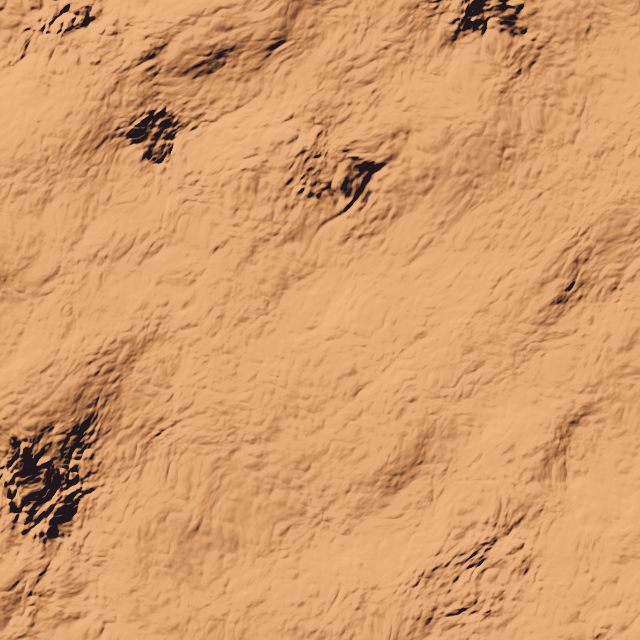
A WebGL 2 fragment shader for this texture:

```glsl
#version 300 es
precision highp float;

uniform vec2 u_resolution;
out vec4 outColor;

const vec2 LIGHT_DIR = vec2(-0.6, 0.8);
const vec2 GRAIN_DIR = vec2(0.75, 0.66);
const float GRAIN_STRETCH = 0.8;
const float BASE_FREQ = 4.0;
const int OCTAVES = 7;
const float RELIEF = 2.05;
const float SLOPE_STEP = 0.0013;
const float CREASE_FREQ = 9.0;
const float CREASE_WIDTH = 0.045;
const float CREASE_DEPTH = 0.007;
const float ROUGH_FREQ = 4.6;
const float ROUGH_GAIN = 0.75;
const float ROUGH_SHADE = 0.5;
const float BROAD_SHADE = 1.8;
const float PIT_LEVEL = 0.735;
const float PIT_SHADOW = 2.4;

// Slope strength of each octave, coarse to fine
const float STEEPNESS[7] = float[7](0.3, 0.4, 0.42, 0.52, 0.58, 0.48, 0.3);

// Sand colours from sunlit to deep shadow, and the darkness of each
const vec3 TONES[7] = vec3[7](
    vec3(0.925, 0.71, 0.505), vec3(0.885, 0.665, 0.465), vec3(0.81, 0.58, 0.38),
    vec3(0.70, 0.47, 0.30), vec3(0.55, 0.35, 0.23), vec3(0.36, 0.23, 0.18),
    vec3(0.12, 0.09, 0.105));
const float TONE_STOPS[7] = float[7](-2.0, -0.1, 0.6, 1.3, 1.9, 2.4, 3.0);

const mat2 OCTAVE_TURN = mat2(0.8, 0.6, -0.6, 0.8);

float hash(vec2 cell) {
    return fract(sin(dot(cell, vec2(127.1, 311.7))) * 43758.5453);
}

float noise(vec2 p) {
    vec2 cell = floor(p);
    vec2 f = fract(p);
    vec2 s = f * f * f * (f * (f * 6.0 - 15.0) + 10.0);
    float low = mix(hash(cell), hash(cell + vec2(1.0, 0.0)), s.x);
    float high = mix(hash(cell + vec2(0.0, 1.0)), hash(cell + vec2(1.0)), s.x);
    return mix(low, high, s.y);
}

float fbm(vec2 p) {
    float sum = 0.0;
    float weight = 0.5;
    for (int i = 0; i < 5; i++) {
        sum += weight * noise(p);
        p = OCTAVE_TURN * p * 2.03 + 17.3;
        weight *= 0.5;
    }
    return sum / 0.96875;
}

vec2 noiseOffset(vec2 p) {
    return vec2(noise(p), noise(p + 41.7)) - 0.5;
}

// Rounded lumps that meet in narrow valleys
float lumps(float n) {
    float d = n - 0.5;
    return sqrt(d * d + 0.006);
}

vec2 bend(vec2 p) {
    p += 0.06 * noiseOffset(p * 4.0 + 5.1);
    return p + 0.018 * noiseOffset(p * 18.0 + 9.4);
}

// Stretches the bent plane along the grain
vec2 grainSpace(vec2 p) {
    p = bend(p);
    vec2 across = vec2(-GRAIN_DIR.y, GRAIN_DIR.x);
    return vec2(dot(p, GRAIN_DIR) * GRAIN_STRETCH, dot(p, across));
}

float height(vec2 p, float rough) {
    vec2 grain = grainSpace(p);
    vec2 q = grain * BASE_FREQ + 3.7;
    float freq = BASE_FREQ;
    float sum = 0.0;
    for (int i = 0; i < OCTAVES; i++) {
        float n = noise(q);
        float shape = i > 1 && i < 5 ? lumps(n) : n;
        float gain = i < 2 ? 1.0 : 0.62 + ROUGH_GAIN * rough;
        sum += gain * STEEPNESS[i] / freq * shape;
        q = OCTAVE_TURN * q * 2.0 + 11.9;
        freq *= 2.0;
    }
    // Short furrows along the contour lines of a wide noise
    float furrow = (noise(grain * CREASE_FREQ + 63.2) - 0.5) / CREASE_WIDTH;
    float gaps = smoothstep(0.45, 0.8, noise(grain * 13.0 + 31.5));
    return sum - CREASE_DEPTH * gaps * (0.3 + rough) * exp(-furrow * furrow);
}

vec3 sandTone(float darkness) {
    vec3 tone = TONES[0];
    for (int i = 1; i < 7; i++) {
        float t = (darkness - TONE_STOPS[i - 1]) / (TONE_STOPS[i] - TONE_STOPS[i - 1]);
        tone = mix(tone, TONES[i], clamp(t, 0.0, 1.0));
    }
    return tone;
}

void main() {
    vec2 p = gl_FragCoord.xy / min(u_resolution.x, u_resolution.y);

    // Broken ground gathers in patches, with pits at their hearts
    float broken = fbm(bend(p) * ROUGH_FREQ + 27.6);
    float rough = smoothstep(0.45, 0.8, broken);

    // Slope facing away from the light
    vec2 offset = LIGHT_DIR * SLOPE_STEP;
    float slope = (height(p + offset, rough) - height(p - offset, rough)) / (2.0 * SLOPE_STEP);

    float broad = fbm(p * 3.0 + 71.3) - 0.5;
    float darkness = RELIEF * slope + ROUGH_SHADE * rough + BROAD_SHADE * broad - 0.05;
    float pit = smoothstep(PIT_LEVEL, PIT_LEVEL + 0.06, broken + 0.03 * slope);
    outColor = vec4(sandTone(darkness + PIT_SHADOW * pit), 1.0);
}
```
